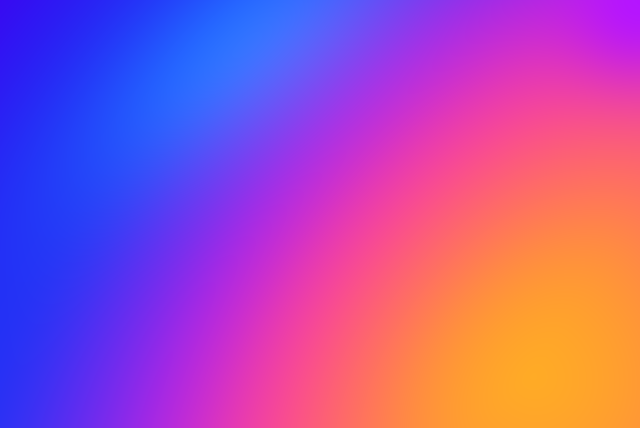
This background is drawn by a Shadertoy shader. Its source:

```glsl
// Soft diagonal gradient: an amber glow fading through pink and violet to blue.
#define ASPECT 1.5
#define SUN_CENTER vec2(1.25, 0.121)
#define SUN_ANGLE 0.873
#define SUN_STRETCH 0.64
#define SUN_LOWER_SIDE 0.6
#define STOP_SPACING 0.175
#define AZURE_CENTER vec2(0.586, 0.893)
#define AZURE_ANGLE 0.663
#define AZURE_SIZE vec2(0.332, 0.146)
#define AZURE_LIGHT vec3(0.0, 0.26, 0.05)
#define CORNER_VIOLET vec3(0.71, 0.08, 1.0)
#define CORNER_SIZE 0.13

const int STOP_COUNT = 10;
const vec3 STOPS[STOP_COUNT] = vec3[STOP_COUNT](
    vec3(1.00, 0.68, 0.14),   // amber
    vec3(1.00, 0.60, 0.20),   // orange
    vec3(1.00, 0.425, 0.39),  // coral
    vec3(0.97, 0.25, 0.63),   // pink
    vec3(0.73, 0.15, 0.88),   // magenta
    vec3(0.41, 0.17, 0.94),   // violet
    vec3(0.15, 0.20, 0.96),   // blue
    vec3(0.13, 0.17, 0.96),
    vec3(0.17, 0.10, 0.95),
    vec3(0.24, 0.01, 0.95)    // indigo
);

vec3 stopColor(int i) {
    return STOPS[clamp(i, 0, STOP_COUNT - 1)];
}

// Quadratic B-spline through the colour stops, free of visible bands
vec3 smoothRamp(float t) {
    float nearest = floor(t + 0.5);
    float f = t - nearest;
    int i = int(nearest);
    return stopColor(i - 1) * 0.5 * (0.5 - f) * (0.5 - f)
         + stopColor(i) * (0.75 - f * f)
         + stopColor(i + 1) * 0.5 * (0.5 + f) * (0.5 + f);
}

// Coordinates along and across an axis at the given angle
vec2 alongAcross(vec2 p, float angle) {
    vec2 axis = vec2(cos(angle), sin(angle));
    return vec2(dot(p, axis), dot(p, vec2(-axis.y, axis.x)));
}

float gaussian(vec2 p) {
    return exp(-0.5 * dot(p, p));
}

void mainImage(out vec4 fragColor, in vec2 fragCoord) {
    vec2 p = fragCoord / iResolution.xy * vec2(ASPECT, 1.0);

    // Elliptical ramp around the warm centre
    vec2 q = alongAcross(p - SUN_CENTER, SUN_ANGLE);
    q.x *= SUN_STRETCH;
    q.y *= q.y < 0.0 ? SUN_LOWER_SIDE : 1.0;
    vec3 color = smoothRamp(length(q) / STOP_SPACING);

    // Azure streak in the upper left
    vec2 streak = alongAcross(p - AZURE_CENTER, AZURE_ANGLE);
    color += AZURE_LIGHT * gaussian(streak / AZURE_SIZE);

    // Violet tint in the upper right corner
    vec2 corner = (p - vec2(ASPECT, 1.0)) / CORNER_SIZE;
    color = mix(color, CORNER_VIOLET, gaussian(corner));

    fragColor = vec4(clamp(color, 0.0, 1.0), 1.0);
}
```
